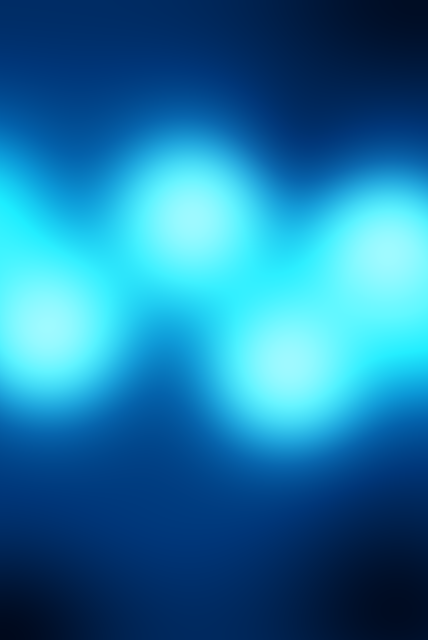
Write a Shadertoy shader that draws this background.

```glsl
// Soft cyan lights glowing in a wave across a deep blue backdrop.

// Soft round falloff, 1 at the centre
float glow(vec2 p, vec2 centre, float radius) {
    vec2 d = (p - centre) / radius;
    return exp(-dot(d, d));
}

// Night blue through azure to bright cyan
vec3 heatColor(float heat) {
    vec3 col = mix(vec3(0.0, 0.02, 0.08), vec3(0.0, 0.21, 0.47), clamp(heat / 0.26, 0.0, 1.0));
    col = mix(col, vec3(0.01, 0.38, 0.67), clamp((heat - 0.26) / 0.18, 0.0, 1.0));
    col = mix(col, vec3(0.04, 0.59, 0.84), clamp((heat - 0.44) / 0.16, 0.0, 1.0));
    col = mix(col, vec3(0.08, 0.78, 0.94), clamp((heat - 0.60) / 0.15, 0.0, 1.0));
    col = mix(col, vec3(0.11, 0.93, 1.0), clamp((heat - 0.75) / 0.14, 0.0, 1.0));
    return mix(col, vec3(0.28, 0.97, 1.0), clamp((heat - 0.89) / 0.25, 0.0, 1.0));
}

void mainImage(out vec4 fragColor, in vec2 fragCoord) {
    vec2 p = (fragCoord - 0.5 * iResolution.xy) / iResolution.y;

    // Backdrop: dimmer towards top and bottom, with a faint central band
    float heat = 0.28 - 0.07 * smoothstep(0.3, 0.5, abs(p.y));
    heat += 0.07 * exp(-pow((p.y - 0.05) / 0.11, 2.0));

    // Shadows: centre, radius, depth
    vec4 shadows[4] = vec4[4](
        vec4(0.32, 0.50, 0.25, 0.17), vec4(-0.333, -0.50, 0.17, 0.19),
        vec4(0.285, -0.42, 0.18, 0.19), vec4(0.116, 0.26, 0.11, 0.09));
    for (int i = 0; i < 4; i++)
        heat -= shadows[i].w * glow(p, shadows[i].xy, shadows[i].z);

    // Lights: centre, strength; the last two sit beyond the sides
    vec3 lights[6] = vec3[6](
        vec3(-0.034, 0.159, 0.75), vec3(0.272, 0.103, 0.75),
        vec3(-0.259, -0.014, 0.75), vec3(0.116, -0.070, 0.75),
        vec3(-0.379, 0.161, 0.62), vec3(0.370, -0.021, 0.40));
    float white = 0.0;
    for (int i = 0; i < 6; i++) {
        heat += lights[i].z * glow(p, lights[i].xy, 0.133);
        if (i < 4) white += 0.88 * glow(p, lights[i].xy, 0.088);
    }

    // Pale cores over the coloured light
    vec3 col = mix(heatColor(heat), vec3(0.67, 0.98, 1.0), min(white, 1.0));
    fragColor = vec4(col, 1.0);
}
```
